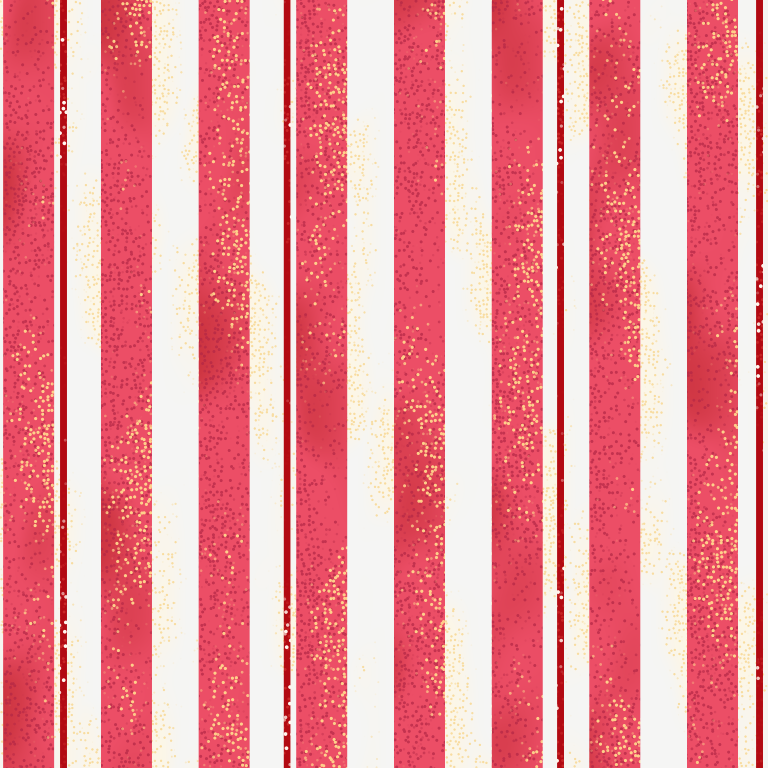
A three.js fragment shader for this pattern:

```glsl
// Pink vertical stripes on off-white, dusted with gold and dark red grain,
// plus four thin sparkling red lines. Stripes repeat with fract, the grain is
// jittered cellular dots, and layered sines make the dust drift per stripe.

#define STRIPE_PITCH 0.1272
#define STRIPE_WIDTH 0.0664
#define STRIPE_START 0.0042
#define LINE_WIDTH 0.0088
#define GRAIN_CELLS 185.0
#define SPARKLE_CELLS 125.0
#define PAPER vec3(0.96, 0.96, 0.955)
#define PINK vec3(0.925, 0.305, 0.400)
#define CRIMSON vec3(0.76, 0.17, 0.20)
#define PLUM vec3(0.70, 0.15, 0.27)
#define GOLD vec3(1.00, 0.84, 0.55)
#define LINE_RED vec3(0.70, 0.04, 0.07)

varying vec2 vUv;

vec3 hash3(vec2 cell) {
  vec3 q = fract(cell.xyx * vec3(0.1031, 0.1030, 0.0973));
  q += dot(q, q.yxz + 33.33);
  return fract((q.xxy + q.yzz) * q.zyx);
}

// Slow drift from 0 to 1, different for each seed
float drift(vec2 p, float seed) {
  float a = sin(p.y * 8.3 + seed * 2.4 + 2.0 * sin(p.x * 11.0 + seed));
  float b = sin(p.y * 19.0 - seed * 4.1 + p.x * 23.0);
  float c = sin(p.y * 37.0 + seed * 1.7 - p.x * 41.0);
  return clamp(0.5 + 0.30 * a + 0.17 * b + 0.08 * c, 0.0, 1.0);
}

// Jittered round dots; density sets the share of cells that hold one
float dots(vec2 p, float cells, float density, float radius, float seed) {
  vec2 q = p * cells;
  vec2 home = floor(q);
  float blur = 0.6 * fwidth(vUv.x) * cells;
  float cover = 0.0;
  for (int j = -1; j <= 1; j++) {
    for (int i = -1; i <= 1; i++) {
      vec2 cell = home + vec2(float(i), float(j));
      vec3 rnd = hash3(cell + seed * 57.0);
      float present = clamp((density - rnd.z) * 6.0, 0.0, 1.0);
      float size = radius * (0.7 + 0.3 * present);
      float d = length(q - cell - 0.15 - 0.7 * rnd.xy);
      float dotCover = 1.0 - smoothstep(size - blur, size + blur, d);
      cover = max(cover, present * dotCover);
    }
  }
  return cover;
}

// Coverage of a vertical band, given the distance from its centre
float band(float distanceX, float width) {
  float edge = 0.5 * fwidth(vUv.x);
  return 1.0 - smoothstep(-edge, edge, abs(distanceX) - 0.5 * width);
}

// Slightly uneven centres of the thin lines
float lineCentre(float i) {
  return 0.0827 + 0.3021 * i + i * (i - 3.0) * (0.0325 - 0.027 * i);
}

vec3 stripeColor(vec2 p, float across, float seed) {
  float shade = drift(p, seed + 3.0);
  float leftSide = 1.0 - across;
  vec3 color = mix(PINK, CRIMSON, 0.75 * smoothstep(0.5, 1.0, shade) * (0.3 + 0.7 * leftSide));
  float darkDensity = 0.12 + 0.36 * drift(p, seed + 8.0) + 0.22 * leftSide;
  color = mix(color, PLUM, 0.7 * dots(p, GRAIN_CELLS, darkDensity, 0.36, 1.0));
  float dust = smoothstep(0.2, 0.9, drift(p, seed + 5.0));
  float goldDensity = 0.03 + 0.62 * dust * smoothstep(-0.25, 0.9, across);
  return mix(color, GOLD, 0.95 * dots(p, GRAIN_CELLS * 0.9, goldDensity, 0.34, 2.0));
}

vec3 gapColor(vec2 p, float across, float seed) {
  float fromLeft = smoothstep(0.42, 0.85, drift(p, seed + 11.0)) * (1.0 - smoothstep(0.1, 0.85, across));
  float fromRight = smoothstep(0.5, 0.9, drift(p, seed + 17.0)) * smoothstep(0.2, 0.95, across);
  float dust = max(fromLeft, fromRight);
  vec3 color = mix(PAPER, vec3(1.0, 0.965, 0.88), 0.7 * dust);
  float grain = dots(p, GRAIN_CELLS, 0.75 * dust, 0.28, 4.0);
  return mix(color, vec3(0.97, 0.84, 0.56), 0.8 * grain);
}

void main() {
  vec2 p = vUv;

  // Wide stripes and the gaps between them
  float column = (p.x - STRIPE_START) / STRIPE_PITCH;
  float seed = floor(column) * 1.9;
  float x = fract(column) * STRIPE_PITCH;
  float gap = clamp((x - STRIPE_WIDTH) / (STRIPE_PITCH - STRIPE_WIDTH), 0.0, 1.0);
  float across = clamp(x / STRIPE_WIDTH, 0.0, 1.0);
  float centred = mod(x - 0.5 * STRIPE_WIDTH + 0.5 * STRIPE_PITCH, STRIPE_PITCH) - 0.5 * STRIPE_PITCH;
  vec3 color = mix(gapColor(p, gap, seed), stripeColor(p, across, seed), band(centred, STRIPE_WIDTH));

  // Thin lines with grain and white sparkles
  float grain = dots(p, GRAIN_CELLS, 0.4, 0.34, 6.0);
  for (int i = 0; i < 4; i++) {
    float id = float(i);
    float offset = p.x - lineCentre(id);
    float glitter = smoothstep(0.25, 0.9, drift(p, id * 2.7 + 21.0));
    vec3 lineColor = mix(LINE_RED, vec3(0.84, 0.22, 0.20), 0.65 * grain * glitter);
    color = mix(color, lineColor, band(offset, LINE_WIDTH));
    float sparkle = dots(p, SPARKLE_CELLS, 0.06 + 0.26 * glitter, 0.30, 7.0 + id);
    color = mix(color, vec3(1.0, 0.96, 0.93), sparkle * band(offset, LINE_WIDTH * 1.3));
  }

  gl_FragColor = vec4(color, 1.0);
}
```
